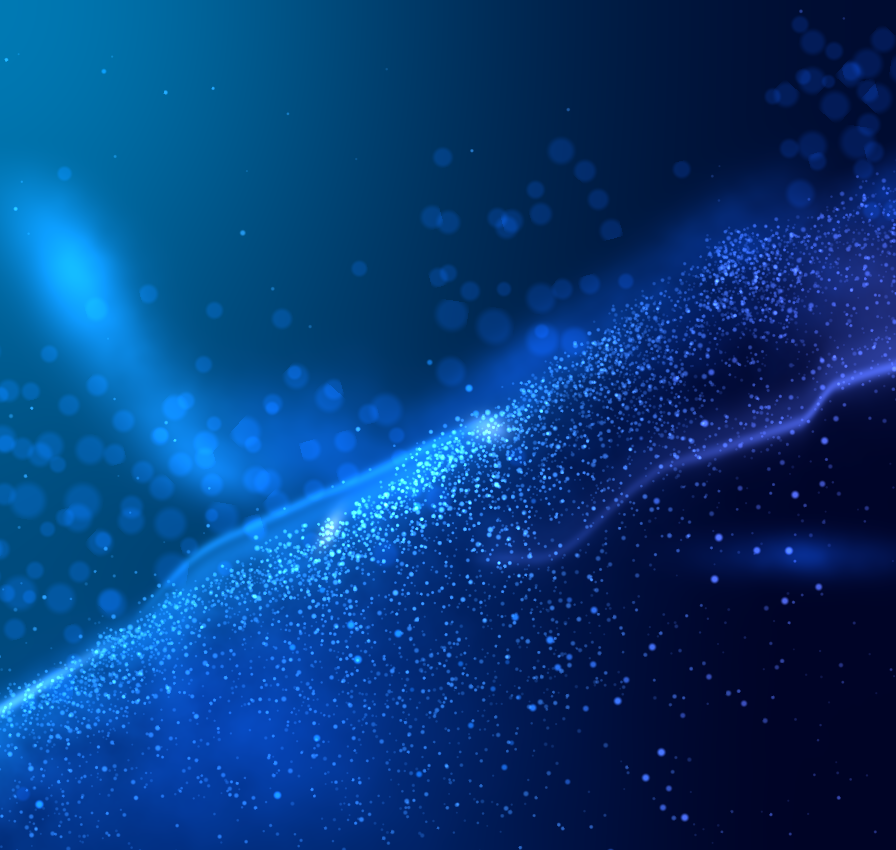
Reproduce this background procedurally as a WebGL 2 fragment shader.

```glsl
#version 300 es
precision highp float;
// A diagonal drift of glowing blue dust over a teal-to-navy backdrop.
// Curves define the crest and filaments; noise shapes the haze, and
// jittered grids of soft discs supply grains, sparks and bokeh.
#define GRAIN_GAIN 0.95
#define HAZE_GAIN 0.62
#define FILAMENT_GAIN 0.5
#define BOKEH_GAIN 0.13
#define SHEET_DEPTH 0.11
#define AZURE vec3(0.12, 0.52, 0.92)
#define COBALT vec3(0.05, 0.27, 0.70)
#define ICE vec3(0.55, 0.78, 1.0)
#define VIOLET vec3(0.40, 0.50, 1.0)

uniform vec2 u_resolution;
out vec4 fragColor;

float hash(vec2 p) {
  vec3 q = fract(vec3(p.xyx) * 0.1031);
  q += dot(q, q.yzx + 33.33);
  return fract((q.x + q.y) * q.z);
}

float noise(vec2 p) {
  vec2 i = floor(p), f = fract(p);
  f = f * f * (3.0 - 2.0 * f);
  return mix(mix(hash(i), hash(i + vec2(1, 0)), f.x),
             mix(hash(i + vec2(0, 1)), hash(i + vec2(1, 1)), f.x), f.y);
}

float fbm(vec2 p) {
  float sum = 0.0, amp = 0.53;
  for (int i = 0; i < 4; i++) {
    sum += amp * noise(p);
    p = mat2(1.6, 1.2, -1.2, 1.6) * p + 7.3;
    amp *= 0.5;
  }
  return sum;
}

float bell(float x) { return exp(-x * x); }
float blob(vec2 p, vec2 centre, vec2 size) {
  vec2 q = (p - centre) / size;
  return exp(-dot(q, q));
}

// Heights of the three main curves.
float crest(float x) {
  return 0.168 + 0.602 * x + 0.028 * bell((x - 0.82) / 0.12) - 0.02 * bell((x - 0.40) / 0.09);
}
float upperThread(float x) {
  float bend = max(0.274 - x, 0.0);
  return 0.37 + 0.457 * (x - 0.274) - 3.4 * bend * bend;
}
float lowerThread(float x) {
  return 0.343 + 0.1 * smoothstep(0.63, 0.79, x) + 0.33 * max(x - 0.76, 0.0)
       + 0.032 * smoothstep(0.94, 0.985, x);
}

// Chance of finding a grain at p.
float grainDensity(vec2 p) {
  float depth = crest(p.x) - p.y + 0.035 * (fbm(p * 14.0) - 0.5);
  float tail = mix(0.07, 0.15, smoothstep(0.4, 0.9, p.x));
  float sheet = smoothstep(-0.025, 0.025, depth) * exp(-max(depth, 0.0) / tail);
  float under = smoothstep(0.0, 0.06, lowerThread(p.x) - p.y) * smoothstep(0.55, 0.75, p.x);
  float clumps = smoothstep(0.25, 0.7, fbm(p * 9.0 + 4.0));
  float fall = 0.14 * blob(p, vec2(0.45, 0.2), vec2(0.32, 0.17));
  return sheet * (0.4 + 0.7 * clumps) * (1.0 - 0.75 * under) + fall * clumps;
}

// One disc per grid cell; x is coverage, y its random tint.
vec2 discs(vec2 p, float cells, float radius, float soft, float seed, out vec2 centre, out float pick) {
  mat2 turn = mat2(cos(seed), sin(seed), -sin(seed), cos(seed));
  vec2 q = turn * p * cells, id = floor(q);
  vec2 jitter = vec2(hash(id + seed * 17.0), hash(id + seed * 31.0 + 5.0));
  vec2 spot = id + 0.28 + 0.44 * jitter;
  centre = transpose(turn) * spot / cells;
  pick = hash(id + seed * 47.0 + 11.0);
  float tint = hash(id + seed * 59.0 + 23.0);
  float r = radius * (0.55 + 0.45 * tint), edge = max(soft * r, 0.7 / u_resolution.y);
  return vec2(1.0 - smoothstep(r - edge, r + edge, length(p - centre)), tint);
}

void main() {
  vec2 p = gl_FragCoord.xy / u_resolution.y, centre;
  float depth = crest(p.x) - p.y, pick, cloud = fbm(p * 8.0), fine = fbm(p * 24.0);

  // Backdrop: teal above the crest, deep navy below.
  vec3 above = mix(vec3(0.0, 0.27, 0.46), vec3(0.0, 0.045, 0.19), smoothstep(-0.1, 1.05, p.x));
  above += vec3(0.0, 0.21, 0.25) * exp(-4.5 * dot(p - vec2(0, 1), p - vec2(0, 1)));
  vec3 below = mix(vec3(0.0, 0.15, 0.43), vec3(0.0, 0.015, 0.15), smoothstep(0.3, 0.95, p.x));
  vec3 color = mix(above, below, smoothstep(-0.06, 0.14, depth));

  // Drifting haze: left plume, crest glow, and low clouds.
  float drop = 0.75 - p.y;
  float plumeX = 0.05 + 0.5 * drop + 0.5 * drop * drop + 0.03 * (cloud - 0.5);
  float plume = bell((p.x - plumeX) / 0.065) * smoothstep(0.38, 0.46, p.y) * smoothstep(0.84, 0.68, p.y);
  color += AZURE * HAZE_GAIN * plume * (0.3 + 0.75 * cloud);
  color += AZURE * 0.22 * blob(p, vec2(0.085, 0.67), vec2(0.04, 0.06));
  float veil = blob(p, vec2(0.37, 0.47), vec2(0.13, 0.09)) + bell((depth + 0.035) / 0.04) * smoothstep(0.35, 0.6, p.x) * smoothstep(1.0, 0.82, p.x);
  color += COBALT * veil * cloud * 0.75;
  float glow = smoothstep(-0.04, 0.035, depth) * exp(-max(depth, 0.0) / SHEET_DEPTH);
  color += mix(AZURE, COBALT, smoothstep(0.45, 0.85, p.x)) * glow * (0.12 + 0.55 * fine);
  color += COBALT * cloud * (0.5 * blob(p, vec2(0.27, 0.13), vec2(0.22, 0.12)) + 0.9 * blob(p, vec2(0.95, 0.345), vec2(0.11, 0.025)));
  color += VIOLET * 0.25 * blob(p, vec2(1.03, 0.65), vec2(0.1, 0.09)) * (0.4 + cloud);

  // Thin threads, with a soft skirt around each.
  float ripple = 0.01 * (cloud - 0.5);
  float up = p.y - upperThread(p.x) + ripple, low = p.y - lowerThread(p.x) + ripple;
  float upSpan = smoothstep(0.13, 0.25, p.x) * smoothstep(0.64, 0.5, p.x);
  color += AZURE * FILAMENT_GAIN * upSpan * (0.8 * bell(up / 0.007) + 0.75 * bell((up + 0.022) / 0.022));
  float lowSpan = smoothstep(0.54, 0.6, p.x) * (0.35 + 0.75 * smoothstep(0.68, 0.98, p.x));
  color += VIOLET * FILAMENT_GAIN * lowSpan * (0.8 * bell(low / 0.008) + 0.45 * bell((low - 0.015) / 0.03));
  color += ICE * 0.5 * bell((depth - 0.004) / 0.008) * smoothstep(0.17, 0.02, p.x);

  // Fine grains in several turned layers.
  vec3 grainTint = mix(mix(AZURE, ICE, 0.45), VIOLET, smoothstep(0.55, 1.0, p.x));
  float shine = 0.55 + 0.6 * blob(p, vec2(0.47, 0.42), vec2(0.2, 0.15));
  for (int i = 0; i < 5; i++) {
    float k = float(i);
    vec2 d = discs(p, 175.0 - 23.0 * k, 0.0018 + 0.0003 * k, 0.6, 0.4 + k * 0.73, centre, pick);
    float live = step(pick, grainDensity(centre) * (0.85 - 0.1 * k));
    color += grainTint * d.x * live * shine * GRAIN_GAIN * (0.25 + 0.75 * d.y * d.y);
  }

  // Sparse sparks below and pale bokeh above and beside the crest.
  vec2 spark = discs(p, 38.0, 0.0042, 0.6, 2.1, centre, pick);
  float sparkZone = 0.3 * blob(centre, vec2(0.95, 0.43), vec2(0.16, 0.12)) + 0.25 * blob(centre, vec2(0.6, 0.16), vec2(0.25, 0.14)) + 0.3 * blob(centre, vec2(0.53, 0.57), vec2(0.09, 0.06));
  color += mix(AZURE, VIOLET, smoothstep(0.5, 0.9, p.x)) * spark.x * step(pick, sparkZone) * (0.3 + 0.6 * spark.y);
  for (int i = 0; i < 3; i++) {
    float k = float(i);
    vec2 d = discs(p, 30.0 - 6.0 * k, 0.013 + 0.004 * k, 0.3, 1.3 + k, centre, pick);
    float zone = blob(centre, vec2(0.62, 0.7), vec2(0.13, 0.09)) + blob(centre, vec2(0.04, 0.42), vec2(0.13, 0.2)) + blob(centre, vec2(1.0, 0.9), vec2(0.1, 0.1)) + blob(centre, vec2(0.3, 0.47), vec2(0.16, 0.1));
    color += COBALT * BOKEH_GAIN * 1.6 * d.x * step(pick, 0.5 * zone);
  }

  // Two hot glints on the crest.
  vec2 g = mat2(0.5, -0.86, 0.86, 0.5) * (p - vec2(0.388, 0.377));
  float glint = blob(g, vec2(0), vec2(0.022, 0.009)) + 0.5 * blob(p, vec2(0.575, 0.496), vec2(0.025, 0.016));
  color += vec3(0.85, 0.75, 0.6) * glint * (0.25 + 0.8 * fine);
  fragColor = vec4(clamp(color, 0.0, 1.0), 1.0);
}
```
